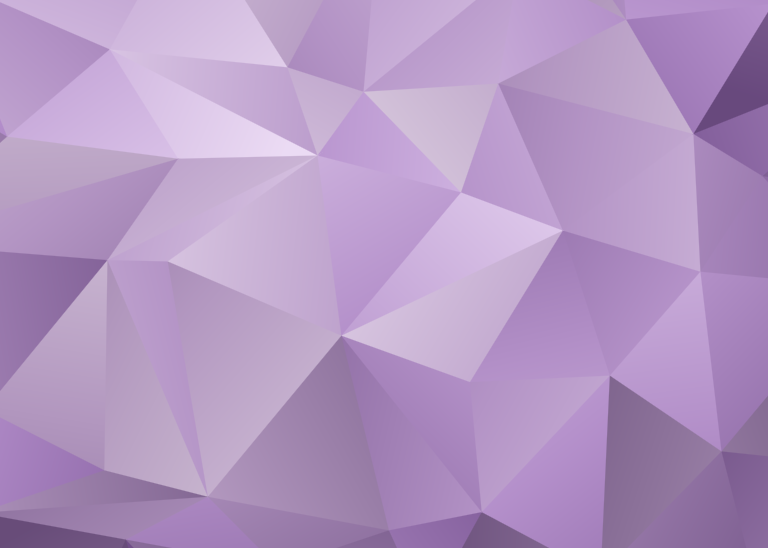
A Shadertoy shader for this background:

```glsl
#define CELL 0.25
#define JITTER 0.31
#define TILT 0.22
#define TONE_SPREAD 0.27
#define HUE_SPREAD 0.09
#define FACET_SLOPE 0.16
#define DARK vec3(0.41, 0.28, 0.50)
#define MID vec3(0.70, 0.575, 0.77)
#define PALE vec3(0.92, 0.87, 0.94)

vec2 hash2(vec2 p) {
    vec3 q = fract(vec3(p.xyx) * vec3(0.1031, 0.1030, 0.0973));
    q += dot(q, q.yzx + 33.33);
    return fract((q.xx + q.yz) * q.zy);
}

float cross2(vec2 a, vec2 b) {
    return a.x * b.y - a.y * b.x;
}

float area(vec2 a, vec2 b, vec2 c) {
    return cross2(b - a, c - a);
}

mat2 tiltMatrix() {
    float c = cos(TILT), s = sin(TILT);
    return mat2(c, s, -s, c);
}

// Jittered lattice point, with every other row shifted by half a cell
vec2 vertex(vec2 cell) {
    vec2 stagger = vec2(0.5 * mod(cell.y, 2.0), 0.0);
    return cell + stagger + JITTER * (2.0 * hash2(cell + 57.0) - 1.0);
}

// Signed distance to the line a-b, positive on its left side
float leftOf(vec2 p, vec2 a, vec2 b) {
    return cross2(normalize(b - a), p - a);
}

// Broad light: bright upper middle, glow at upper left, dim corners
float lightField(vec2 uv) {
    vec2 q = uv - vec2(0.48, 0.65);
    vec2 glow = uv - vec2(0.22, 0.88);
    vec2 corner = uv - vec2(1.0, 0.92);
    return 0.67 - 0.85 * q.x * q.x - 0.85 * q.y * q.y
         + 0.22 * exp(-18.0 * dot(glow, glow))
         - 0.22 * exp(-60.0 * dot(corner, corner));
}

vec3 palette(float tone) {
    tone = clamp(tone, 0.0, 1.0);
    return tone < 0.5 ? mix(DARK, MID, 2.0 * tone)
                      : mix(MID, PALE, 2.0 * tone - 1.0);
}

vec3 facetColor(vec2 p, vec2 center, vec2 id) {
    vec2 uv = (center * tiltMatrix()) * CELL;
    uv.x *= iResolution.y / iResolution.x;
    vec2 random = hash2(id + 11.3);
    float angle = 6.2832 * hash2(id + 71.9).x;
    float slope = FACET_SLOPE * dot(p - center, vec2(cos(angle), sin(angle)));
    float tone = lightField(uv) + TONE_SPREAD * (random.x - 0.5) + slope;
    // Shift between greyed mauve and clear violet
    float hue = HUE_SPREAD * (random.y - 0.45);
    return palette(tone) + hue * vec3(-0.1, 0.45, -0.65);
}

// Adds one triangle, weighted by its pixel coverage
void addFacet(inout vec4 sum, vec2 p, vec2 a, vec2 b, vec2 c, vec2 id, float px) {
    float inside = min(leftOf(p, a, b), min(leftOf(p, b, c), leftOf(p, c, a)));
    float cover = clamp(0.5 + inside / px, 0.0, 1.0);
    if (cover > 0.0) {
        sum += cover * vec4(facetColor(p, (a + b + c) / 3.0, id), 1.0);
    }
}

void mainImage(out vec4 fragColor, in vec2 fragCoord) {
    float px = 1.2 / (CELL * iResolution.y);
    vec2 p = tiltMatrix() * (fragCoord / (iResolution.y * CELL));
    vec4 sum = vec4(0.0);

    for (int y = -1; y <= 1; y++) {
        for (int x = -1; x <= 1; x++) {
            vec2 cell = floor(p) + vec2(x, y);
            vec2 a = vertex(cell);
            vec2 b = vertex(cell + vec2(1.0, 0.0));
            vec2 c = vertex(cell + vec2(1.0, 1.0));
            vec2 d = vertex(cell + vec2(0.0, 1.0));

            // Split each quad along the diagonal that gives fuller triangles
            float splitAC = min(area(a, b, c), area(a, c, d));
            float splitBD = min(area(a, b, d), area(b, c, d));
            if (splitAC > splitBD) {
                addFacet(sum, p, a, b, c, cell, px);
                addFacet(sum, p, a, c, d, cell + 0.5, px);
            } else {
                addFacet(sum, p, a, b, d, cell, px);
                addFacet(sum, p, b, c, d, cell + 0.5, px);
            }
        }
    }
    fragColor = vec4(sum.rgb / max(sum.a, 0.001), 1.0);
}
```
